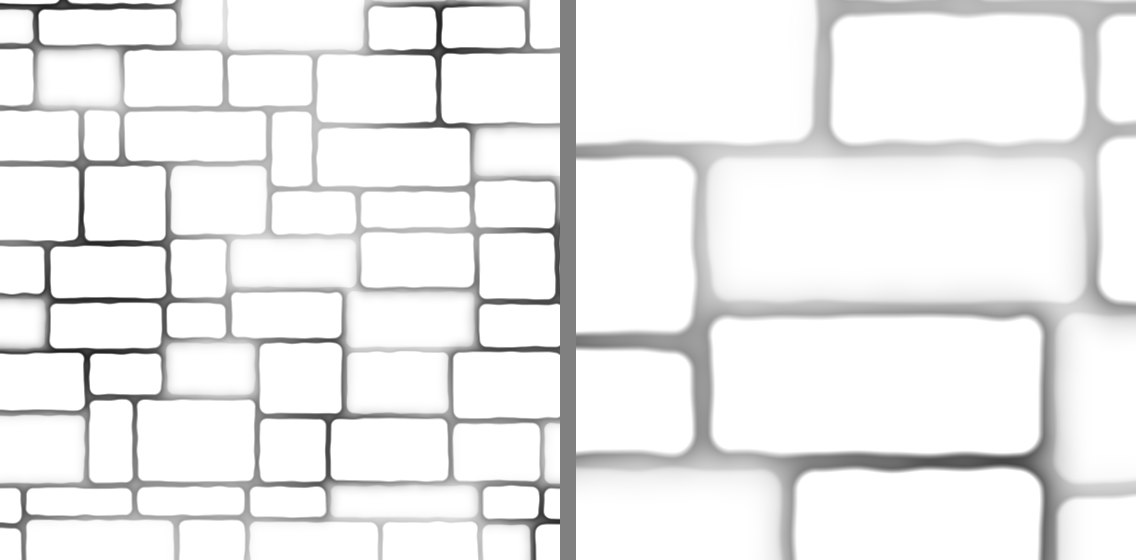
Left, the full canvas; right, a detail of the centre.
A Shadertoy shader for this texture map:

```glsl
// Occlusion map of a wall of irregular rounded stone blocks: white faces, dark joints.
// Crossing-free lattice lines give random rectangles; each block has a height, and
// every point is darkened by the nearby blocks that stand higher than it does.

#define GRID vec2(5.7, 9.5)      // mean number of blocks across and up
#define JITTER vec2(0.78, 0.52)  // spread of the joint positions, in cells
#define GAP 0.0023               // half width of a joint
#define CORNER 0.015             // corner radius of a block
#define BEVEL 0.0056             // width of the rounded block edge
#define REACH 0.034              // how far a block casts its shade
#define WOBBLE 0.0034            // roughness of the block edges
#define WOBBLE_FREQ 46.0
#define LOW_HEIGHT 0.20
#define HIGH_HEIGHT 0.82
#define BIAS 0.13                // height difference that casts no shade
#define STRENGTH vec2(0.25, 1.2) // least and most shade, varying over the wall

vec2 hash2(vec2 p) {
    vec3 q = fract(vec3(p.xyx) * vec3(0.1031, 0.1030, 0.0973));
    q += dot(q, q.yzx + 33.33);
    return fract((q.xx + q.yz) * q.zy);
}

float valueNoise(vec2 p) {
    vec2 i = floor(p), f = fract(p);
    f = f * f * (3.0 - 2.0 * f);
    float low = mix(hash2(i).x, hash2(i + vec2(1, 0)).x, f.x);
    float high = mix(hash2(i + vec2(0, 1)).x, hash2(i + 1.0).x, f.x);
    return mix(low, high, f.y);
}

// Where the joint line of a lattice cell passes, in canvas units
vec2 jointPoint(vec2 cell) {
    return (cell + 0.5 + (hash2(cell + 57.0) - 0.5) * JITTER) / GRID;
}

// Lower left (xy) and upper right (zw) of the block around a lattice vertex.
// Cells alternate between upright and level joint lines.
vec4 blockBounds(vec2 vertex) {
    vec2 a = jointPoint(vertex - 1.0);
    vec2 b = jointPoint(vertex + vec2(0, -1));
    vec2 c = jointPoint(vertex + vec2(-1, 0));
    vec2 d = jointPoint(vertex);
    bool upright = mod(vertex.x + vertex.y, 2.0) < 0.5;
    return upright ? vec4(a.x, b.y, d.x, c.y) : vec4(c.x, a.y, b.x, d.y);
}

float roundedBox(vec2 p, vec2 halfSize, float radius) {
    radius = min(radius, 0.9 * min(halfSize.x, halfSize.y));
    vec2 q = abs(p) - halfSize + radius;
    return length(max(q, 0.0)) + min(max(q.x, q.y), 0.0) - radius;
}

// Signed distance to the rough outline of a block
float blockDistance(vec2 p, vec2 vertex) {
    vec4 bounds = blockBounds(vertex);
    vec2 center = 0.5 * (bounds.xy + bounds.zw);
    vec2 halfSize = 0.5 * (bounds.zw - bounds.xy) - GAP;
    float rough = valueNoise(p * WOBBLE_FREQ + 19.0 * vertex) - 0.5;
    return roundedBox(p - center, halfSize, CORNER) + WOBBLE * rough;
}

// Most blocks stand high, some are sunken
float blockHeight(vec2 vertex) {
    float pick = hash2(vertex + 211.0).y;
    return mix(LOW_HEIGHT, HIGH_HEIGHT, smoothstep(0.0, 0.5, pick));
}

void mainImage(out vec4 fragColor, in vec2 fragCoord) {
    vec2 p = fragCoord / iResolution.y;
    vec2 cell = floor(p * GRID);

    // Distances and heights of the blocks around, and the surface height here
    float dist[16];
    float height[16];
    float surface = 0.0;
    for (int i = 0; i < 16; i++) {
        vec2 vertex = cell + vec2(i % 4 - 1, i / 4 - 1);
        dist[i] = blockDistance(p, vertex);
        height[i] = blockHeight(vertex);
        surface = max(surface, height[i] * smoothstep(0.0, BEVEL, -dist[i]));
    }

    // Light left over after every higher block has taken its part
    float strength = mix(STRENGTH.x, STRENGTH.y, valueNoise(p * 5.0 + 5.0));
    float light = 1.0;
    for (int i = 0; i < 16; i++) {
        float rise = max(height[i] - surface - BIAS, 0.0);
        float near = max(1.0 - max(dist[i], 0.0) / REACH, 0.0);
        light *= 1.0 - min(strength * rise * near * near * near, 1.0);
    }
    fragColor = vec4(vec3(light), 1.0);
}
```
